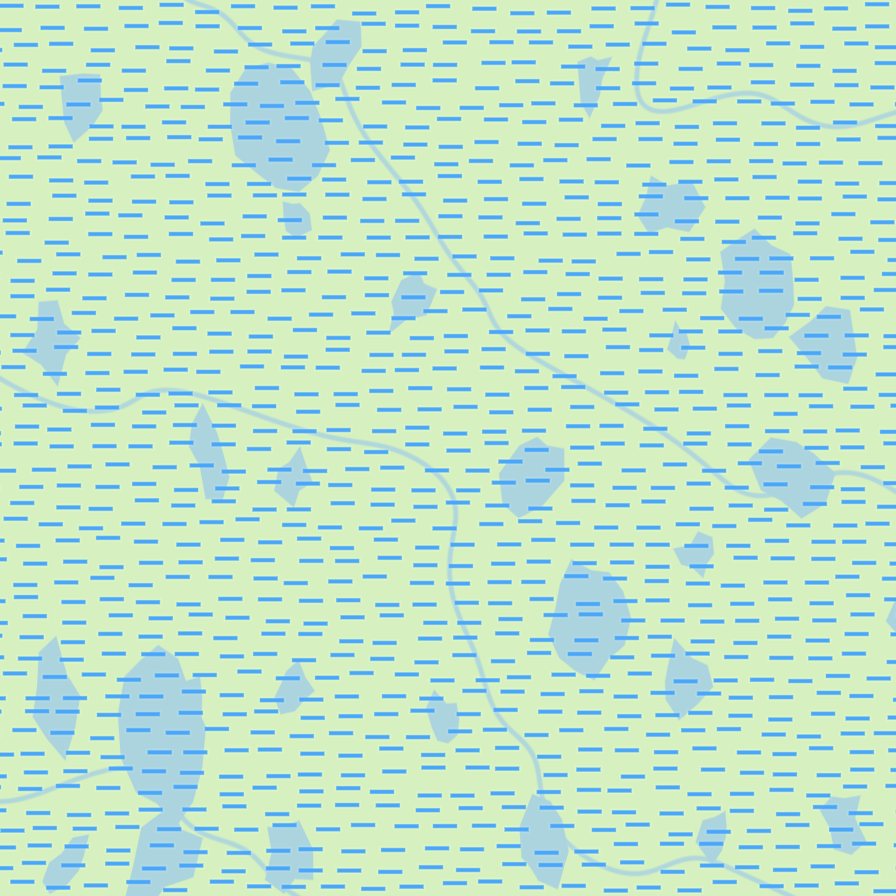
Reproduce this pattern procedurally as a Shadertoy shader.

```glsl
// Wetland map: pale green land with polygonal lakes and meandering rivers,
// overlaid with short blue marsh dashes. Lakes and dashes sit on jittered
// grids; rivers are level lines of a plane bent by layered sine shears.

#define DASH_CELL  vec2(0.044, 0.0213)
#define DASH_HALF  vec2(0.0134, 0.0022)
#define RIVER_GAP  0.36
#define RIVER_HALF 0.0027
#define POND_CELL  0.14
#define POND_SIZE  0.047
#define LAKE_CELL  0.5
#define LAKE_SIZE  0.085
#define SOFTNESS   0.0011

const vec3 LAND  = vec3(0.84, 0.94, 0.75);
const vec3 WATER = vec3(0.67, 0.83, 0.87);
const vec3 RIVER = vec3(0.69, 0.845, 0.86);
const vec3 MARSH = vec3(0.29, 0.65, 0.98);
const float TAU = 6.2831853;

vec2 hash2(vec2 p) {
    vec3 a = fract(p.xyx * vec3(0.1031, 0.1030, 0.0973));
    a += dot(a, a.yzx + 33.33);
    return fract((a.xx + a.yz) * a.zy);
}

// Corner of a unit polygon, its radius cut back at random.
vec2 corner(float i, float sides, float rough, vec2 seed) {
    float k = mod(i, sides);
    float radius = 1.0 - rough * hash2(seed + k * vec2(3.7, 9.1)).x;
    return radius * vec2(cos(TAU * i / sides), sin(TAU * i / sides));
}

// Signed distance to the edge of the sector that holds p.
float polygon(vec2 p, float sides, float rough, vec2 seed) {
    float i = floor(atan(p.y, p.x) / TAU * sides);
    vec2 a = corner(i, sides, rough, seed);
    vec2 edge = corner(i + 1.0, sides, rough, seed) - a;
    return dot(p - a, vec2(edge.y, -edge.x)) / length(edge);
}

// Nearest lake of a jittered grid; each is tilted and stretched upright.
float lakes(vec2 p, float cell, float size, float chance, float sides, float rough, float seed) {
    vec2 home = floor(p / cell);
    float d = 1.0;
    for (int y = -1; y <= 1; y++)
    for (int x = -1; x <= 1; x++) {
        vec2 id = home + vec2(x, y);
        vec2 key = id + seed;
        vec2 pick = hash2(key + 51.3);
        if (pick.x > chance) continue;
        vec2 center = (id + 0.25 + 0.5 * hash2(key)) * cell;
        float radius = size * mix(0.45, 1.2, pick.y);
        vec2 shape = hash2(key + 87.9);
        float stretch = mix(1.05, 1.45, shape.x);
        float tilt = mix(-0.7, 0.35, shape.y);
        vec2 q = mat2(cos(tilt), -sin(tilt), sin(tilt), cos(tilt)) * (p - center);
        q *= vec2(stretch, 1.0 / stretch) / radius;
        d = min(d, polygon(q, sides, rough, key) * radius);
    }
    return d;
}

// Successive shears stay invertible, so level lines never close into rings.
float riverField(vec2 p) {
    p.x += 0.060 * sin(9.0 * p.y + 1.0) + 0.020 * sin(23.0 * p.y);
    p.y += 0.070 * sin(8.0 * p.x + 2.0) + 0.018 * sin(27.0 * p.x);
    p.x += 0.040 * sin(17.0 * p.y + 4.0) + 0.006 * sin(61.0 * p.y);
    return dot(p, vec2(0.6, 0.8)) / RIVER_GAP;
}

float rivers(vec2 p) {
    const vec2 e = vec2(0.001, 0.0);
    float f = riverField(p);
    vec2 slope = vec2(riverField(p + e) - f, riverField(p + e.yx) - f) / e.x;
    return abs(fract(f) - 0.5) / length(slope) - RIVER_HALF;
}

// One dash per cell, with every row slid sideways; jitter stays inside the cell.
float dashes(vec2 p) {
    float row = floor(p.y / DASH_CELL.y);
    p.x += DASH_CELL.x * (0.38 * row + 0.25 * sin(row * 2.3));
    vec2 id = floor(p / DASH_CELL);
    vec2 jitter = (hash2(id + 17.0) - 0.5) * vec2(0.26, 0.54);
    vec2 q = abs(p - (id + 0.5 + jitter) * DASH_CELL) - DASH_HALF;
    return length(max(q, 0.0)) + min(max(q.x, q.y), 0.0);
}

void mainImage(out vec4 fragColor, in vec2 fragCoord) {
    vec2 p = fragCoord / iResolution.y;
    float soft = max(SOFTNESS, 0.6 / iResolution.y);

    // Water bodies
    float river = rivers(p);
    float lake = min(lakes(p, POND_CELL, POND_SIZE, 0.5, 9.0, 0.6, 5.0),
                     lakes(p, LAKE_CELL, LAKE_SIZE, 1.0, 13.0, 0.25, 29.0));
    vec3 color = mix(LAND, RIVER, 1.0 - smoothstep(-1.5 * soft, 1.5 * soft, river));
    color = mix(color, WATER, 1.0 - smoothstep(-soft, soft, lake));

    // Marsh dashes with a faint pale rim
    float dash = dashes(p);
    color += 0.02 * (1.0 - smoothstep(soft, 3.0 * soft, dash));
    color = mix(color, MARSH, 1.0 - smoothstep(-soft, soft, dash));

    fragColor = vec4(color, 1.0);
}
```
